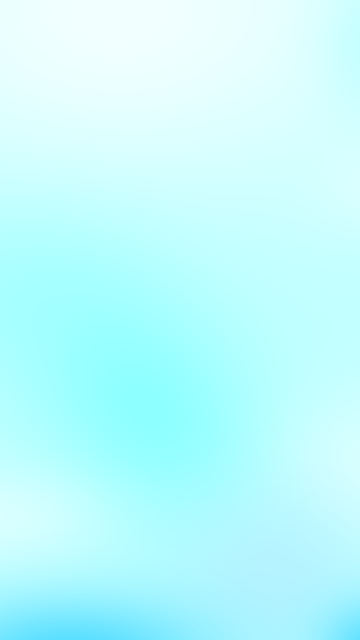
Write a WebGL 2 fragment shader that draws this background.

```glsl
#version 300 es
precision highp float;
// Soft aqua backdrop: a pale vertical gradient with blurred pools of
// white, cyan, ice and sky blue laid over it. Each pool is a rotated
// elliptical Gaussian that pulls the colour beneath towards its own.

uniform vec2 u_resolution;
out vec4 fragColor;

const vec3 WHITE = vec3(0.96, 1.0, 1.0);
const vec3 PALE = vec3(0.87, 1.0, 1.0);
const vec3 AQUA = vec3(0.76, 1.0, 1.0);
const vec3 CYAN = vec3(0.65, 1.0, 1.0);
const vec3 VIVID = vec3(0.54, 1.0, 1.0);
const vec3 ICE = vec3(0.71, 0.95, 1.0);
const vec3 SKY = vec3(0.31, 0.86, 1.0);

vec2 rotate(vec2 p, float angle) {
  float c = cos(angle), s = sin(angle);
  return vec2(c * p.x + s * p.y, c * p.y - s * p.x);
}

// Elliptical falloff; offset and radii are in canvas heights.
float glow(vec2 offset, vec2 radii, float angle) {
  vec2 q = rotate(offset, angle) / radii;
  return exp(-dot(q, q));
}

// Blends one pool of colour over the base; centre is in 0..1 canvas units.
vec3 pool(vec3 base, vec3 tint, vec2 uv, vec2 aspect, vec2 centre,
          vec2 radii, float angle, float strength) {
  return mix(base, tint, strength * glow((uv - centre) * aspect, radii, angle));
}

void main() {
  vec2 uv = gl_FragCoord.xy / u_resolution;
  vec2 aspect = u_resolution / u_resolution.y;

  // Vertical wash
  vec3 color = mix(AQUA, PALE, smoothstep(0.48, 1.0, uv.y));

  // Upper light and the right-hand edge
  color = pool(color, WHITE, uv, aspect, vec2(0.33, 0.98), vec2(0.28, 0.20), 0.0, 0.88);
  color = pool(color, AQUA, uv, aspect, vec2(1.03, 0.93), vec2(0.08, 0.12), 0.0, 0.90);
  color = pool(color, PALE, uv, aspect, vec2(1.03, 0.71), vec2(0.09, 0.07), 0.0, 0.75);

  // Cyan centre, leaning down to the right
  color = pool(color, CYAN, uv, aspect, vec2(0.0, 0.54), vec2(0.22, 0.13), 0.0, 0.70);
  color = pool(color, VIVID, uv, aspect, vec2(0.41, 0.36), vec2(0.23, 0.155), -0.85, 0.95);

  // Pale sides around the centre
  color = pool(color, PALE, uv, aspect, vec2(1.03, 0.27), vec2(0.14, 0.12), 0.0, 0.85);
  color = pool(color, PALE, uv, aspect, vec2(-0.02, 0.19), vec2(0.16, 0.075), 0.0, 0.85);

  // Ice and sky blue along the bottom
  color = pool(color, ICE, uv, aspect, vec2(0.76, 0.10), vec2(0.15, 0.13), 0.0, 0.90);
  color = pool(color, SKY, uv, aspect, vec2(0.20, -0.03), vec2(0.22, 0.095), 0.0, 1.0);
  color = pool(color, SKY, uv, aspect, vec2(1.05, -0.02), vec2(0.09, 0.08), 0.0, 0.95);

  fragColor = vec4(color, 1.0);
}
```
